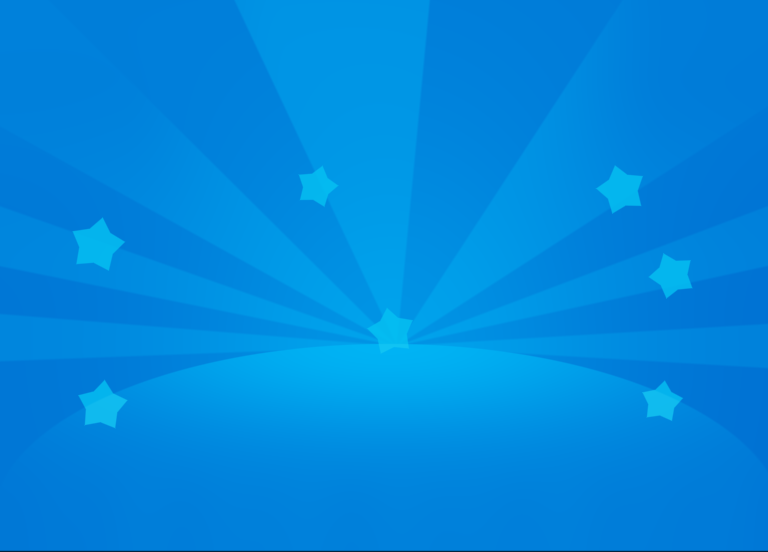
Write a WebGL 2 fragment shader that draws this background.

```glsl
#version 300 es
precision highp float;
// Blue stage backdrop: soft rays fanning out behind a glowing curved floor, with plump stars.
uniform vec2 u_resolution;
out vec4 fragColor;

const float SECTOR = 1.2566371; // a fifth of a turn
const vec3 STAR_COLOR = vec3(0.02, 0.76, 0.95);

// Ray borders, clockwise from straight up; light and dark alternate.
const float RAY_EDGES[14] = float[14](
    -1.609, -1.490, -1.372, -1.232, -1.065, -0.789, -0.439,
    0.095, 0.578, 0.997, 1.210, 1.358, 1.511, 1.630);

// Star centre, radius and clockwise tilt.
const vec4 STARS[7] = vec4[7](
    vec4(0.574, 0.662, 0.039, 0.27), vec4(1.126, 0.656, 0.046, -0.26),
    vec4(0.176, 0.556, 0.051, 0.20), vec4(1.218, 0.501, 0.043, -0.38),
    vec4(0.709, 0.399, 0.044, -0.18), vec4(0.185, 0.265, 0.047, 0.10),
    vec4(1.199, 0.272, 0.039, 0.14));

float coverage(float dist, float pixel) {
    return 1.0 - smoothstep(-0.9 * pixel, 0.9 * pixel, dist);
}

// Turns a lightness level into a shade of the blue family.
vec3 blueShade(float level) {
    return vec3(0.0, level, 0.84 + 0.5 * (level - 0.47));
}

float starDistance(vec2 q, float radius, float tilt) {
    float angle = mod(atan(q.x, q.y) - tilt + 0.5 * SECTOR, SECTOR) - 0.5 * SECTOR;
    vec2 folded = length(q) * vec2(cos(angle), abs(sin(angle)));
    vec2 tip = vec2(radius, 0.0);
    vec2 notch = 0.64 * radius * vec2(cos(0.5 * SECTOR), sin(0.5 * SECTOR));
    vec2 side = notch - tip;
    return dot(folded - tip, normalize(vec2(side.y, -side.x)));
}

// 1 inside a light ray, 0 inside a dark one.
float rayMask(vec2 q, float pixel) {
    float angle = atan(q.x, q.y);
    float blur = 1.5 * pixel / max(length(q), pixel);
    float mask = 0.0;
    for (int i = 0; i < 14; i++) {
        float turn = i % 2 == 0 ? 1.0 : -1.0;
        mask += turn * smoothstep(-blur, blur, angle - RAY_EDGES[i]);
    }
    return mask;
}

float wallLevel(vec2 p, vec2 source, float pixel) {
    vec2 q = p - source;
    float level = 0.45 + 0.035 * smoothstep(0.4, 1.0, p.y) - 0.015 * q.x;
    level += 0.13 * exp(-6.0 * dot(q, q));
    // The diagonal rays die away toward the upper corners
    float corner = smoothstep(0.2, 0.5, abs(q.x)) * smoothstep(0.12, 0.5, q.y);
    float strength = mix(0.058, 0.08, smoothstep(0.2, 0.6, q.y)) * (1.0 - 0.88 * corner);
    return level + strength * rayMask(q, pixel);
}

float floorDistance(vec2 p, vec2 center, vec2 radii) {
    vec2 q = vec2(p.x - center.x, max(p.y - center.y, 0.0));
    return (length(q / radii) - 1.0) * radii.y;
}

float floorLevel(vec2 q) {
    float depth = q.y / 0.16;
    float spread = q.x / 0.57;
    float glow = 0.2 * exp(-depth * depth - spread * spread);
    float streaks = 0.002 * (sin(24.0 * q.x) + sin(41.0 * q.x + 1.0));
    return 0.503 - 0.07 * q.x * q.x + glow + streaks * smoothstep(0.18, 0.3, -q.y);
}

void main() {
    float pixel = 1.0 / u_resolution.y;
    vec2 p = (gl_FragCoord.xy - 0.5 * u_resolution) * pixel + vec2(0.6957, 0.5);

    // Wall of rays, then the floor in front of it
    float wall = wallLevel(p, vec2(0.719, 0.373), pixel);
    float ground = floorLevel(p - vec2(0.703, 0.377));
    float onFloor = coverage(floorDistance(p, vec2(0.703, 0.055), vec2(0.717, 0.322)), pixel);
    vec3 color = blueShade(mix(wall, ground, onFloor));

    // Translucent stars, paler where they overlap the floor
    vec3 starTint = STAR_COLOR + onFloor * vec3(0.06, 0.02, 0.0);
    for (int i = 0; i < 7; i++) {
        vec4 star = STARS[i];
        float shape = coverage(starDistance(p - star.xy, star.z, star.w), pixel);
        color = mix(color, starTint, 0.8 * shape);
    }

    // Thin dark line along the base
    color *= 1.0 - 0.75 * coverage(p.y - 0.002, pixel);
    fragColor = vec4(color, 1.0);
}
```
